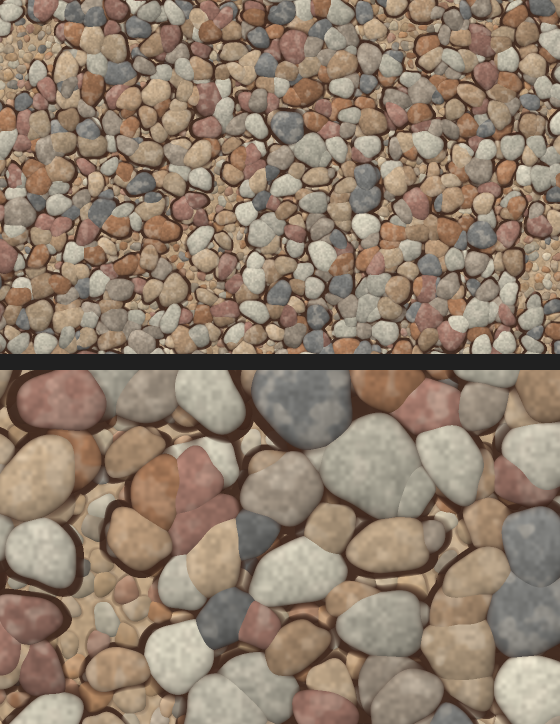
Top: the whole. Bottom: its middle third, enlarged.
This texture is drawn by a WebGL 2 fragment shader. Its source:

```glsl
#version 300 es
precision highp float;

#define PEBBLE_CELL 0.078
#define CHIP_CELL 0.066
#define GRIT_CELL 0.027
#define GRIT_PATCHES 0.62
#define FROST_AMOUNT 0.42
#define GRAIN_AMOUNT 0.16
#define SHADOW_REACH 0.82
#define SHADOW_DEPTH 0.9
#define SHADOW_COLOR vec3(0.215, 0.130, 0.095)
#define LIGHT_DIR normalize(vec3(-0.25, 0.55, 0.80))

uniform vec2 u_resolution;
out vec4 fragColor;

const vec3 STONES[8] = vec3[8](
    vec3(0.75, 0.73, 0.66), vec3(0.68, 0.66, 0.60),
    vec3(0.70, 0.61, 0.50), vec3(0.64, 0.53, 0.42),
    vec3(0.59, 0.54, 0.48), vec3(0.62, 0.45, 0.33),
    vec3(0.45, 0.45, 0.44), vec3(0.58, 0.43, 0.38));

struct Surface {
    float height;   // top of the visible stone
    float shade;    // top of the widened stones that cast shadow
    float rim;      // 0 at the stone centre, 1 on its outline
    vec2 outward;   // direction away from the stone centre
    vec4 seed;
    float grit;
};

vec4 hash4(vec2 p) {
    vec4 q = fract(p.xyxy * vec4(0.1031, 0.1030, 0.0973, 0.1099));
    q += dot(q, q.wzxy + 33.33);
    return fract((q.xxyz + q.yzzw) * q.zywx);
}

float noise(vec2 p) {
    vec2 i = floor(p), f = fract(p);
    f = f * f * (3.0 - 2.0 * f);
    float low = mix(hash4(i).x, hash4(i + vec2(1, 0)).x, f.x);
    float high = mix(hash4(i + vec2(0, 1)).x, hash4(i + vec2(1, 1)).x, f.x);
    return mix(low, high, f.y);
}

// Rounded, slightly lumpy outline: 1 on the edge
float outline(vec2 offset, float angle, vec2 halfSize, vec4 seed) {
    float c = cos(angle), s = sin(angle);
    vec2 q = mat2(c, -s, s, c) * offset / halfSize;
    float a = atan(q.y, q.x);
    float lumps = 0.08 * sin(2.0 * a + 40.0 * seed.x)
                + 0.07 * sin(3.0 * a + 50.0 * seed.y)
                + 0.03 * sin(5.0 * a + 60.0 * seed.z);
    vec2 k = pow(abs(q) + 1e-4, vec2(2.4));
    return pow(k.x + k.y, 1.0 / 2.4) * (1.0 + lumps);
}

float dome(float d) {
    return sqrt(max(0.0, 1.0 - d * d * d));
}

// Adds one scattered layer of stones, keeping the highest at each point
void addLayer(inout Surface top, vec2 p, float cell, float base, float tall, float salt) {
    vec2 g = p / cell + salt * 7.37;
    vec2 home = floor(g);
    float grit = step(cell, GRIT_CELL);
    for (int y = -1; y <= 1; y++)
    for (int x = -1; x <= 1; x++) {
        vec2 id = home + vec2(x, y);
        vec4 place = hash4(id + 100.0 + salt * 31.0);
        vec4 seed = hash4(id + 300.0 + salt * 57.0);
        vec2 offset = g - id - 0.5 - 0.66 * (place.xy - 0.5);
        if (dot(offset, offset) > 0.9) continue;

        // Loose patches hold fewer large stones
        vec2 center = p - offset * cell;
        float patchy = sin(6.0 * center.x - 1.7) * sin(5.0 * center.y + 0.1);
        float sparse = GRIT_PATCHES * smoothstep(0.35, 0.95, patchy);
        if (grit < 0.5 && seed.w < sparse) continue;

        float longSide = mix(0.43, 0.63, place.z * place.z);
        vec2 halfSize = longSide * vec2(1.0, mix(0.62, 0.95, seed.z));
        float d = outline(offset, 6.2832 * place.w, halfSize, seed);
        float lift = base + 0.5 * tall * fract(seed.x * 13.7 + place.w);
        if (d < 1.0 / SHADOW_REACH)
            top.shade = max(top.shade, lift + tall * dome(d * SHADOW_REACH));
        float h = lift + tall * dome(d);
        if (d < 1.0 && h > top.height) {
            top.height = h;
            top.rim = d;
            top.outward = offset / (length(offset) + 1e-4);
            top.seed = seed;
            top.grit = grit;
        }
    }
}

vec3 gravel(vec2 p) {
    Surface top = Surface(0.0, 0.0, 0.0, vec2(0.0), vec4(0.4), 1.0);
    addLayer(top, p, GRIT_CELL, 0.05, 0.35, 1.0);
    addLayer(top, p, CHIP_CELL, 0.22, 0.80, 2.0);
    addLayer(top, p, PEBBLE_CELL, 0.42, 1.00, 3.0);

    // Stone colour, with warmer small grains
    vec3 color = STONES[int(fract(top.seed.y * 17.3 + top.seed.x) * 7.999)];
    color = mix(color, vec3(0.74, 0.60, 0.43), 0.45 * top.grit * top.seed.z);
    color *= 0.90 + 0.20 * fract(top.seed.z * 9.1);

    // Pale crust and fine grain
    vec2 local = p + top.seed.xy * 5.0;
    float blotch = 0.65 * noise(local * 62.0) + 0.35 * noise(local * 130.0);
    float frost = smoothstep(0.46, 0.72, blotch) * (0.4 + 0.6 * top.seed.w);
    color = mix(color, vec3(0.72, 0.68, 0.62), FROST_AMOUNT * frost);
    color *= 1.0 + GRAIN_AMOUNT * (noise(local * 210.0) + blotch - 1.0);

    // Soft daylight on the rounded top
    vec2 tilt = top.outward * 0.8 * top.rim * top.rim + 0.25 * (blotch - 0.5);
    vec3 normal = vec3(tilt, sqrt(max(0.05, 1.0 - dot(tilt, tilt))));
    color *= 0.62 + 0.47 * dot(normal, LIGHT_DIR);

    // Dark crevices between stones
    float shadow = smoothstep(0.10, 0.85, top.shade - top.height);
    return mix(color, SHADOW_COLOR, SHADOW_DEPTH * shadow);
}

void main() {
    vec3 color = vec3(0.0);
    for (int i = 0; i < 4; i++) {
        vec2 jitter = vec2(i & 1, i >> 1) * 0.5 - 0.25;
        color += gravel((gl_FragCoord.xy + jitter) / u_resolution.y);
    }
    fragColor = vec4(color * 0.25, 1.0);
}
```
